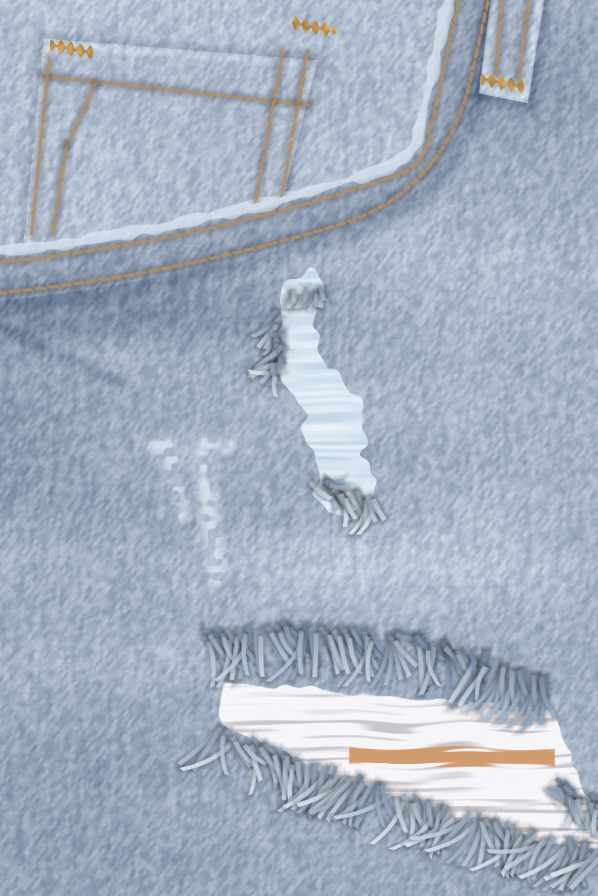
A Shadertoy shader for this texture:

```glsl
vec2 p;
vec3 col;
float tone;

float hash(vec2 q) {
  q = fract(q * vec2(.1031, .1137));
  q += dot(q, q.yx + 33.33);
  return fract((q.x + q.y) * q.x * 17.3);
}
float noise(vec2 q) {
  vec2 i = floor(q) + 91., f = fract(q), e = vec2(1, 0);
  f = f * f * (3. - 2. * f);
  return mix(mix(hash(i), hash(i + e), f.x), mix(hash(i + e.yx), hash(i + 1.), f.x), f.y);
}
float pixel() { return 5.12 / iResolution.x; }
float fill(float d) { return smoothstep(pixel(), -pixel(), d); }
float glow(float d, float r) { return smoothstep(r, 0., d); }
void paint(vec3 c, float a) { col = mix(col, c, a); }
void shade(float amount, float x, float y, float w, float h) {
  vec2 q = (p - vec2(x, y)) / vec2(w, h);
  tone += amount * exp(-dot(q, q));
}
float segment(float ax, float ay, float bx, float by) {
  vec2 q = p - vec2(ax, ay), d = vec2(bx - ax, by - ay);
  return length(q - d * clamp(dot(q, d) / dot(d, d), 0., 1.));
}
float smoothMax(float a, float b, float k) {
  float h = max(k - abs(a - b), 0.) / k;
  return max(a, b) + h * h * k * .25;
}

// Dashed seam: d runs across, s along
void stitch(float d, float s) {
  float dash = smoothstep(.04, .16, abs(fract(s * 8.) - .5));
  col *= 1. - .2 * glow(d, .08);
  paint(vec3(.71, .56, .4), fill(d - .014) * (.25 + .65 * dash));
}
void seam(float ax, float ay, float bx, float by) {
  stitch(segment(ax, ay, bx, by), p.x + p.y);
}
void bartack(float x, float y) {
  float d = segment(x, y, x + .3, y + .06) - .035 - .025 * sin(p.x * 75.);
  paint(vec3(.76, .59, .33) * (.85 + .3 * noise(p * 25.)), fill(d));
}

// Loose bent threads rooted along a sagging line from a to b
void fringe(vec2 a, vec2 b, float sag, vec2 dir, float count, float white) {
  if (any(lessThan(p, min(a, b) - .8)) || any(greaterThan(p, max(a, b) + .8))) return;
  for (float i = 0.; i < count; i++) {
    float h = hash(vec2(i, count)), g = hash(vec2(i + 57., count)), t = (i + h) / count;
    float clump = noise(vec2(t * count * .13, count));
    vec2 root = mix(a, b, t) + vec2(g - .5, h - .5) * .13;
    root.y += sag * t * (1. - t);
    float size = length(dir) * (.5 + .45 * g + .4 * clump);
    float turn = clump * 1.7 + h * .7 - 1.2;
    vec2 axis = normalize(dir) * mat2(cos(turn), -sin(turn), sin(turn), cos(turn));
    vec2 q = p - root;
    float along = dot(q, axis) / size;
    float across = dot(q, vec2(-axis.y, axis.x)) - (g - .5) * along * along * size;
    float d = max(abs(across) - .02, max(-along, along - 1.) * size);
    vec3 tint = mix(vec3(.51, .61, .73), vec3(.89, .93, .97), min(h * .8 + white, 1.));
    col *= 1. - .14 * glow(d, .05);
    paint(tint * (.86 + .16 * along), fill(d) * .88);
  }
}

void mainImage(out vec4 fragColor, in vec2 fragCoord) {
  // Canvas is 5.12 units wide, y runs downward
  p = vec2(fragCoord.x, iResolution.y - fragCoord.y) * pixel();
  float rough = noise(p * 9.) - .5;

  // Curve of the pocket opening
  float below = (p.y - 2.13 + .1 * p.x + .035 * p.x * p.x) * .95;
  float beside = p.x - 3.82 + .22 * p.y;
  float edge = smoothMax(below, beside, .2), hem = smoothMax(below, beside, .85);

  // Worn shading of the cloth
  tone = .53 + .16 * noise(p * vec2(.7, 2.3));
  shade(-.27, .8, 2.75, 1.7, .36);
  shade(.16, .8, 3., .5, .13);
  shade(-.12, .2, 4., 1., .7);
  shade(.12, 4., 2.5, 1., .8);
  shade(.15, 3.2, 5., 1.9, .5);
  shade(-.17, .4, 7., 1.8, 1.1);
  shade(-.14, 4.5, .6, .6, .7);
  tone -= .2 * glow(segment(0., 2.8, 1., 3.27), .1) + .25 * glow(abs(hem - .45), .16);
  tone = mix(tone, .59 - .15 * smoothstep(.1, .25, edge), fill(hem - .42));
  tone = mix(tone, .66 + .12 * noise(p * 1.5), fill(edge));

  // Coin pocket and belt loop
  float coin = max(.41 - .1 * p.y - p.x, p.x - 2.85 + .25 * p.y);
  coin = max(coin, .3 + .08 * p.x - p.y);
  tone += fill(edge) * (.16 * glow(abs(coin + .04), .06) - .2 * glow(coin, .1) * step(0., coin));
  float loop = max(4.2 - .125 * p.y - p.x, p.x - 4.66 + .16 * p.y);
  loop = max(loop, p.y - .2 * p.x + .02);
  tone -= .3 * glow(loop, .12);
  tone = mix(tone, .64 + .2 * glow(abs(loop + .04), .07), fill(loop));

  // Twill weave and slubs
  tone += .3 * noise(mat2(.8, -.6, .6, .8) * p * vec2(38, 17)) - .275;
  tone += .13 * noise(p * vec2(30, 5)) + .12 * noise(p * 47.);
  col = mix(vec3(.35, .42, .53), vec3(.83, .87, .92), clamp(tone, -.1, 1.15));

  // Frayed hem edge and seams
  paint(vec3(.87, .91, .95), fill(abs(edge - .02) - .045 - .06 * rough) * .75);
  stitch(abs(edge - .11), p.x - p.y);
  stitch(abs(hem - .36), p.x - p.y);
  if (edge < 0.) {
    seam(.36, .65, 2.65, .9);
    seam(.42, .5, .27, 2.);
    seam(.82, .72, .57, 1.25);
    seam(.57, 1.25, .45, 2.);
    seam(2.42, .45, 2.19, 1.72);
    seam(2.63, .45, 2.41, 1.68);
  }
  seam(4.3, 0., 4.25, .62);
  seam(4.53, 0., 4.44, .66);
  bartack(.47, .39);
  bartack(2.52, .2);
  bartack(4.16, .68);

  // Abraded patch
  float worn = min(segment(1.35, 3.82, 1.95, 3.8), segment(1.47, 3.9, 1.53, 4.4));
  worn = min(worn, segment(1.72, 3.9, 1.87, 4.95));
  float fuzz = smoothstep(.4, .7, noise(p * 16.) + .25 * rough);
  paint(vec3(.85, .9, .94), glow(worn, .15) * (.2 + .7 * fuzz));

  // Narrow tear and wide opening, crossed by weft threads
  float tear = min(segment(2.63, 2.5, 2.5, 3.) - .17, segment(2.52, 3., 2.82, 3.5) - .2);
  tear = min(tear, segment(2.82, 3.5, 2.96, 4.2) - .24) + .13 * rough;
  float weft = noise(vec2(p.x * 1.8, p.y * 32. + 2. * noise(p * 2.)));
  paint(mix(vec3(.77, .85, .92), vec3(.94, .97, .99), weft), fill(tear) * .93);
  float x = p.x - 1.9;
  float opening = max(5.83 + .09 * x - p.y, p.y - 6.2 - .5 * x + .05 * x * x);
  opening = fill(max(opening, max(-x, x - .4 - .4 * p.y)) + .06 * rough);
  paint(mix(vec3(.79, .78, .8), vec3(.96, .96, .98), smoothstep(.15, .5, weft)), opening);
  float slit = max(abs(p.y - 6.48) - .1 + .06 * weft, abs(x - 1.97) - .88);
  paint(vec3(.82, .61, .44), fill(slit) * opening);

  // Frayed borders
  fringe(vec2(2.45, 2.48), vec2(2.8, 2.5), 0., vec2(0, .13), 14., .1);
  fringe(vec2(2.36, 2.72), vec2(2.4, 3.2), 0., vec2(-.16, .2), 22., .2);
  fringe(vec2(2.68, 4.1), vec2(3.2, 4.25), .2, vec2(.08, .22), 27., .2);
  fringe(vec2(1.7, 5.45), vec2(4.7, 5.85), -.9, vec2(.05, .4), 105., 0.);
  fringe(vec2(1.85, 6.25), vec2(5.2, 7.3), .25, vec2(-.08, .4), 110., .2);
  fringe(vec2(4.7, 6.7), vec2(5.2, 6.9), 0., vec2(.08, .22), 24., 0.);
  fragColor = vec4(clamp(col, 0., 1.), 1);
}
```
